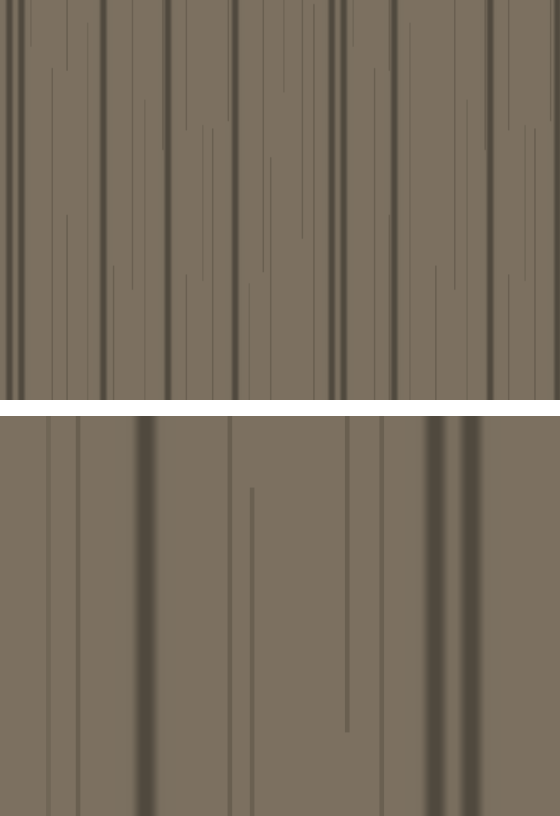
Top: the whole. Bottom: its middle third, enlarged.
A Shadertoy shader for this texture:

```glsl
#define WOOD vec3(0.485, 0.441, 0.378)
#define GRAIN vec3(0.405, 0.365, 0.308)
#define GROOVE vec3(0.312, 0.286, 0.243)
#define PERIOD 0.5755
#define JOINTS 10
#define STRANDS 18
#define JOINT_CORE 0.0015
#define JOINT_EDGE 0.0100
#define STRAND_HALF_WIDTH 0.0014
#define HALO 0.10

const float TAU = 6.28319;

// Joint positions: even spacing, shifted by two harmonics of five boards
float jointX(int i) {
    float w = TAU * float(i) / 5.0;
    float shift = 0.0258 * cos(w + 0.57) + 0.0345 * cos(2.0 * w + 0.25);
    float wideBoard = i == 7 ? 0.056 : 0.0;
    return 0.1151 * float(i) - 0.0383 + shift - wideBoard;
}

// Strand positions: gradually closer, with a ripple of four
float strandX(float k) {
    return 0.0495 + 0.0391 * k - 0.00055 * k * k
         + 0.0078 * cos(TAU * k / 4.0 - 0.75);
}

// Coverage of a strand along its length; depth runs from the top down
float strandSpan(int k, float depth, float soft) {
    float n = float(k);
    bool even = k % 2 == 0;
    bool outer = k < 4 || k > 15;
    float lean = even ? n - 10.0 : 10.0 - n;
    float end = k % 4 < 2 ? 0.697 + 0.0055 * lean : 0.321 + 0.018 * lean;
    if (outer) end = even ? 0.117 + 0.030 * n : 0.17 / n;

    // Strands alternately hang from the top and rise from the bottom
    float d = (even != outer) ? depth - end : end - depth;
    float cover = smoothstep(-soft, soft, d);
    if (k == STRANDS / 2) cover *= 1.0 - smoothstep(-soft, soft, d - 0.39);

    // A few continue past the opposite border
    if (k % 6 == 2 && k < 14) cover = max(cover, smoothstep(-soft, soft, -d - 0.36));
    return cover;
}

void mainImage(out vec4 fragColor, in vec2 fragCoord) {
    vec2 uv = fragCoord / iResolution.xy;
    vec2 pixel = 1.0 / iResolution.xy;

    // Fine grain
    float grain = 0.0;
    float tileX = mod(uv.x, PERIOD);
    for (int k = 0; k < STRANDS; k++) {
        float n = float(k);
        float d = abs(tileX - strandX(n)) - STRAND_HALF_WIDTH;
        float line = 1.0 - smoothstep(-0.6 * pixel.x, 0.6 * pixel.x, d);
        float strength = 0.78 - 0.22 * cos(2.1 * n);
        grain = max(grain, strength * line * strandSpan(k, 1.0 - uv.y, pixel.y));
    }

    // Soft grooves between boards
    float groove = 0.0;
    float halo = 0.0;
    for (int i = 0; i < JOINTS; i++) {
        float d = abs(uv.x - jointX(i));
        groove = max(groove, 1.0 - smoothstep(JOINT_CORE, JOINT_EDGE, d));
        halo += HALO * exp(-d * d / (JOINT_EDGE * JOINT_EDGE));
    }

    vec3 color = mix(WOOD, GRAIN, grain);
    color = mix(color, GROOVE, max(groove, min(halo, 1.0)));
    fragColor = vec4(color, 1.0);
}
```
